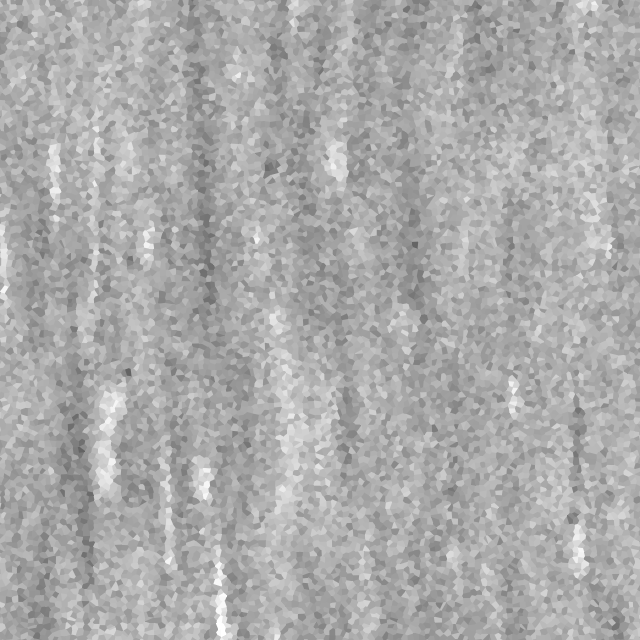
This texture is drawn by a Shadertoy shader. Its source:

```glsl
// Grey weathered surface of tiny faceted grains with upright light and dark streaks.

float hash(vec2 p) {
    vec3 q = fract(p.xyx * vec3(0.1031, 0.1030, 0.0973));
    q += dot(q, q.yzx + 33.33);
    return fract((q.x + q.y) * q.z);
}

vec2 hash2(vec2 p) {
    return vec2(hash(p + 11.7), hash(p + 83.1));
}

float noise(vec2 p) {
    vec2 cell = floor(p), f = fract(p);
    f = f * f * (3.0 - 2.0 * f);
    return mix(mix(hash(cell), hash(cell + vec2(1, 0)), f.x),
               mix(hash(cell + vec2(0, 1)), hash(cell + 1.0), f.x), f.y);
}

// Sparse dark knots, slightly wider than tall
float knots(vec2 p) {
    vec2 grid = p * 13.0, cell = floor(grid);
    vec2 offset = fract(grid) - 0.3 - 0.4 * hash2(cell + 40.0);
    float radius = mix(0.1, 0.2, hash(cell + 5.0));
    float present = step(0.95, hash(cell + 71.0));
    return present * (1.0 - smoothstep(radius * 0.6, radius, length(offset * vec2(0.85, 1.0))));
}

// Smooth brightness of the streaks beneath the grains
float streaks(vec2 p) {
    vec2 bent = p;
    bent.x += 0.022 * (noise(p * vec2(5.0, 6.0) + 9.0) - 0.5);
    float broad = noise(bent * vec2(9.0, 2.6) + 3.0);
    float medium = noise(bent * vec2(25.0, 3.4) + 27.0);
    float fine = noise(bent * vec2(52.0, 8.0) + 61.0);
    float tone = 0.674 + 0.07 * (broad - 0.5) + 0.12 * (medium - 0.5) + 0.12 * (fine - 0.5);

    // Long dark grooves and short bright flecks
    tone -= 0.10 * smoothstep(0.72, 0.98, noise(bent * vec2(30.0, 3.2) + 105.0));
    tone += 0.22 * smoothstep(0.82, 1.0, noise(bent * vec2(46.0, 8.0) + 153.0));
    return tone - 0.15 * knots(p);
}

// One flat grey per grain
float grainTone(vec2 id, vec2 site, float density) {
    float speckle = hash(id + 19.0) + hash(id + 57.0) - 1.0;
    float outlier = step(0.985, hash(id + 131.0)) * sign(speckle);
    return streaks(site / density) + 0.135 * speckle + 0.06 * outlier;
}

void mainImage(out vec4 fragColor, in vec2 fragCoord) {
    const float density = 116.0;
    vec2 p = fragCoord / iResolution.y * density;
    vec2 base = floor(p);

    // Find the two closest grain centres
    float nearest = 1e3, second = 1e3;
    vec2 siteA = p, siteB = p, idA = base, idB = base;
    for (int y = -2; y <= 2; y++) {
        for (int x = -2; x <= 2; x++) {
            vec2 id = base + vec2(x, y);
            vec2 site = id + 0.5 + 0.94 * (hash2(id) - 0.5);
            float d = dot(site - p, site - p);
            if (d < nearest) {
                second = nearest; siteB = siteA; idB = idA;
                nearest = d; siteA = site; idA = id;
            } else if (d < second) {
                second = d; siteB = site; idB = id;
            }
        }
    }

    // Blend across the shared edge over about one pixel
    float edge = (second - nearest) / (2.0 * max(distance(siteA, siteB), 0.001));
    float pixel = density / iResolution.y;
    float coverage = clamp(0.5 + edge / pixel, 0.5, 1.0);
    float grey = mix(grainTone(idB, siteB, density), grainTone(idA, siteA, density), coverage);

    fragColor = vec4(vec3(clamp(grey, 0.0, 1.0)), 1.0);
}
```
